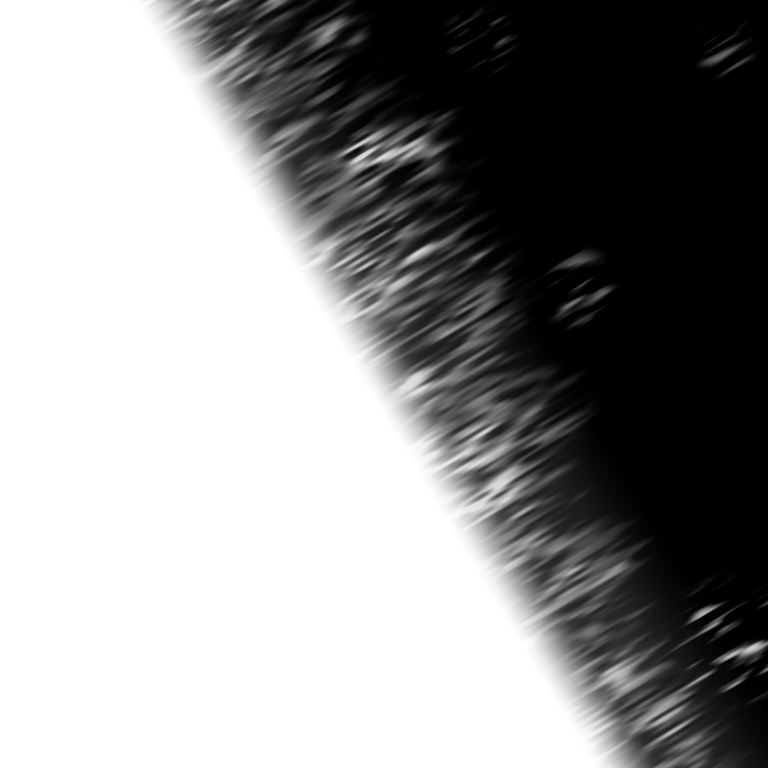
This background is drawn by a WebGL 2 fragment shader. Its source:

```glsl
#version 300 es
precision highp float;
// Diagonal white field dissolving into black through brushed, motion-blurred streaks.

uniform vec2 u_resolution;
out vec4 fragColor;

const float TILT = 0.541;            // streak direction, radians
const float EDGE = 0.672;            // distance of the white border from the origin
const float EDGE_SOFT = 0.065;       // width of the white falloff
const float HAZE_LEVEL = 0.40;       // grey just beyond the white border
const float STREAK_GAIN = 0.60;
const vec2 FINE = vec2(0.036, 0.0050);   // streak length and thickness
const vec2 BROAD = vec2(0.048, 0.0105);
const vec2 CLUMP = vec2(0.055, 0.038);   // size of the bright clusters
const int PATCHES = 4;
// Detached patches: distance past border, place along it, radius, strength
const vec4 PATCH[PATCHES] = vec4[](
    vec4(0.352, 0.490, 0.050, 0.45),
    vec4(0.295, 0.144, 0.058, 0.48),
    vec4(0.620, 0.320, 0.045, 0.38),
    vec4(0.225, -0.350, 0.088, 0.80));

float hash(vec2 p) {
    return fract(sin(dot(p, vec2(127.1, 311.7))) * 43758.5453);
}

// One row of smooth noise, shifted at random so neighbouring rows never line up
float rowNoise(float x, float row) {
    x += 17.0 * hash(vec2(row, 4.7));
    float cell = floor(x);
    float blend = smoothstep(0.0, 1.0, x - cell);
    return mix(hash(vec2(cell, row)), hash(vec2(cell + 1.0, row)), blend);
}

float streakNoise(vec2 p, vec2 size) {
    p /= size;
    float row = floor(p.y);
    float blend = smoothstep(0.0, 1.0, p.y - row);
    return mix(rowNoise(p.x, row), rowNoise(p.x, row + 1.0), blend);
}

// How far the streaks extend at a place along the border
float streakReach(float along) {
    return 0.165 + 0.045 * sin(5.0 * (along - 0.03)) + 0.02 * cos(32.0 * (along - 0.02));
}

void main() {
    vec2 uv = gl_FragCoord.xy / u_resolution;
    vec2 across = vec2(cos(TILT), sin(TILT));
    float d = dot(uv, across) - EDGE;
    float along = dot(uv, vec2(-across.y, across.x));
    vec2 p = vec2(d, along);

    // Streak layers and their clusters
    float fine = streakNoise(p, FINE);
    float broad = streakNoise(p + 3.1, BROAD);
    float clump = streakNoise(p + 7.3, CLUMP);
    float texture1 = 0.55 * fine + 0.45 * broad;
    float streaks = smoothstep(0.25, 0.95, texture1) * (0.45 + 1.1 * clump * clump);

    // Ragged main band
    float reach = streakReach(along) + 0.06 * (broad - 0.5);
    float band = 1.0 - smoothstep(reach - 0.035, reach + 0.055, d);

    // Smooth grey haze under the streaks
    float hazeEnd = 0.225 - 0.055 * smoothstep(0.2, 0.6, along);
    float haze = HAZE_LEVEL * pow(clamp(1.0 - d / hazeEnd, 0.0, 1.0), 1.2);
    float light = haze * mix(1.0, 0.45 + 0.75 * texture1, band);
    light += STREAK_GAIN * streaks * band;

    // Detached patches of sparser streaks
    float sparse = smoothstep(0.48, 0.88, texture1);
    for (int i = 0; i < PATCHES; i++) {
        float r = length(p - PATCH[i].xy) / PATCH[i].z;
        light += PATCH[i].w * sparse * (1.0 - smoothstep(0.45, 1.1, r));
    }

    // White field with a slightly brushed border
    float border = d + 0.022 * (texture1 - 0.5) * smoothstep(-0.015, 0.03, d);
    float white = 1.0 - smoothstep(-0.012, EDGE_SOFT, border);
    light = mix(min(light, 0.85), 1.0, white);

    fragColor = vec4(vec3(clamp(light, 0.0, 1.0)), 1.0);
}
```
